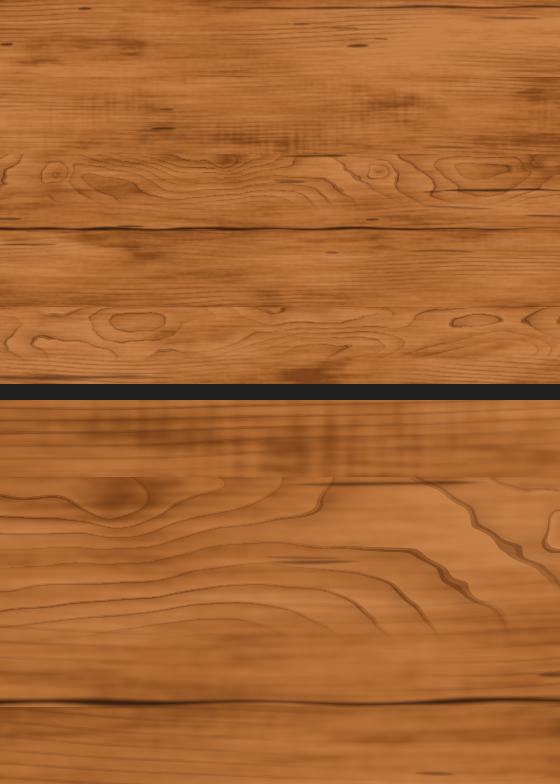
Top, the full canvas; bottom, a detail of the centre.
A WebGL 2 fragment shader for this texture:

```glsl
#version 300 es
precision highp float;
// Five horizontal boards of warm brown wood with straight grain, arched figure, knots and dark splits.
uniform vec2 u_resolution;
out vec4 fragColor;

const float BOARDS = 5.0;
const vec3 LIGHT = vec3(0.77, 0.50, 0.28);
const vec3 MID = vec3(0.68, 0.41, 0.19);
const vec3 DEEP = vec3(0.50, 0.27, 0.10);
const vec3 GRAIN = vec3(0.40, 0.21, 0.08);
const vec3 SPLIT = vec3(0.20, 0.10, 0.04);

vec2 hash2(vec2 p) {
  vec3 q = fract(p.xyx * vec3(0.1031, 0.1030, 0.0973));
  q += dot(q, q.yzx + 33.33);
  return fract((q.xx + q.yz) * q.zy);
}

float corner(vec2 cell, vec2 offset) {
  float a = 6.2832 * hash2(cell).x;
  return dot(vec2(cos(a), sin(a)), offset);
}

// Gradient noise, roughly -0.7 to 0.7
float noise(vec2 p) {
  vec2 i = floor(p), f = p - i;
  vec2 u = f * f * f * (f * (f * 6.0 - 15.0) + 10.0);
  vec2 e = vec2(1.0, 0.0);
  return mix(mix(corner(i, f), corner(i + e, f - e), u.x),
             mix(corner(i + e.yx, f - e.yx), corner(i + 1.0, f - 1.0), u.x), u.y);
}

float fbm(vec2 p) {
  float sum = 0.0, amp = 1.0;
  for (int i = 0; i < 4; i++) {
    sum += amp * noise(p);
    p = p * 2.03 + 17.7;
    amp *= 0.5;
  }
  return sum;
}

// Growth line: sharp on one side, fading into the wood on the other
float growthLine(float h, float width) {
  float f = fract(h), w = clamp(fwidth(h), 0.001, 0.5);
  float sharp = 1.0 - smoothstep(width, width + w, min(f, 1.0 - f));
  return sharp * width / (width + 0.4 * w) + 0.4 * f * f * f;
}

// Tapered dark split with a slightly ragged, soft edge
float split(vec2 p, vec2 center, vec2 size, float px) {
  vec2 d = p - center;
  d.y += 0.007 * noise(vec2(p.x * 6.0, center.y * 40.0));
  float taper = 1.0 - d.x * d.x / (size.x * size.x);
  float ragged = 0.7 + 0.6 * noise(vec2(p.x * 13.0, center.y * 70.0));
  float edge = abs(d.y) - size.y * taper * ragged;
  return (1.0 - smoothstep(-size.y, 1.5 * px, edge)) * smoothstep(0.0, 0.6, taper);
}

float scatteredSplits(vec2 p, float px) {
  float sum = 0.0;
  for (int i = 0; i < 24; i++) {
    vec2 a = hash2(vec2(i, 7.0)), b = hash2(vec2(i, 31.0));
    vec2 center = vec2(a.x * 1.46, 0.27 + 0.71 * a.y);
    vec2 size = vec2(0.02 + 0.09 * b.x * b.x, 0.0018 + 0.0025 * b.y);
    sum = max(sum, split(p, center, size, px) * (0.3 + 0.5 * b.y));
  }
  return sum;
}

// Sum of uneven swellings that bend the growth lines into eyes
float knots(vec2 p, float y, vec2 radius) {
  float sum = 0.0;
  for (int i = 0; i < 4; i++) {
    vec2 jitter = hash2(vec2(i, 53.0)) - 0.5;
    vec2 d = p - vec2(0.17 + 0.4 * float(i), y) - jitter * vec2(0.05, 0.03);
    d += 0.014 * vec2(noise(p * 28.0), noise(p * 28.0 + 9.0));
    sum += (0.5 + hash2(vec2(i, 19.0)).x) * exp(-dot(d / radius, d / radius));
  }
  return sum;
}

void main() {
  vec2 p = gl_FragCoord.xy / u_resolution.y;
  float px = 1.0 / u_resolution.y;
  float row = clamp(floor(p.y * BOARDS), 0.0, BOARDS - 1.0);
  float v = p.y * BOARDS - row;
  vec2 q = p + vec2(row * 7.3, row * 3.1);
  float figured = (1.0 - mod(row, 2.0)) * (1.0 - step(2.5, row));
  float knotted = figured * step(1.5, row);
  float rippled = step(2.5, row) * (1.0 - step(3.5, row));

  // Board tone, broad clouds, dark smudges and fine fibres
  float tone = 0.68 + 0.06 * cos(3.1416 * row) - 0.1 * knotted;
  tone += 0.50 * fbm(q * vec2(1.9, 6.5)) + 0.34 * fbm(q * vec2(2.6, 34.0));
  tone -= 0.55 * smoothstep(0.15, 0.75, fbm(q * vec2(3.2, 9.0) + 40.0));
  tone += 0.26 * noise(q * vec2(12.0, 150.0)) + 0.12 * noise(q * vec2(60.0, 110.0));
  float rippleMask = 0.25 + 0.75 * rippled;
  tone += 0.28 * rippleMask * noise(q * vec2(80.0, 8.0)) * smoothstep(-0.2, 0.4, noise(q * vec2(4.0, 9.0)));

  // Straight grain running along every board
  float bend = 3.2 * noise(q * vec2(1.5, 4.0)) + 0.4 * noise(q * vec2(6.0, 22.0));
  float straight = growthLine(p.y * 88.0 + bend, 0.08);
  straight *= smoothstep(-0.3, 0.45, noise(q * vec2(2.0, 11.0)));

  // Long arched figure in the upper part of the figured boards
  float eye = knotted * knots(p, 0.56, vec2(0.03, 0.024));
  float arch = 7.5 * noise(q * vec2(2.3, 7.0)) + 3.5 * v + 2.2 * eye;
  arch += 0.9 * noise(q * vec2(8.0, 16.0)) + 0.16 * noise(q * vec2(26.0, 60.0));
  float arches = growthLine(arch, 0.035) * smoothstep(-0.5, 0.35, noise(q * vec2(5.0, 14.0)));
  float archMask = figured * smoothstep(0.25, 0.5, v);
  float grain = mix(0.42 * straight, 0.68 * arches + 0.12 * straight, archMask);
  tone -= 0.3 * eye + 0.2 * archMask * (fract(arch) - 0.5);

  // Splits, board joints and dark outer edges
  float dark = scatteredSplits(p, px);
  dark = max(dark, split(p, vec2(0.45, 0.404), vec2(1.15, 0.005), px));
  dark = max(dark, 0.8 * split(p, vec2(1.32, 0.505), vec2(0.2, 0.004), px));
  dark = max(dark, 0.7 * split(p, vec2(1.1, 0.981), vec2(0.6, 0.004), px));
  dark = max(dark, 0.6 * split(p, vec2(0.12, 0.018), vec2(0.38, 0.012), px));
  float joint = exp(-min(v, 1.0 - v) * 60.0) * step(0.1, p.y) * step(p.y, 0.9);
  float shade = exp(-abs(p.y - 0.396) * 50.0) * (0.6 + 0.8 * noise(p * vec2(3.0, 12.0)));
  float rim = exp(-p.y * 45.0) + exp((p.y - 1.0) * 70.0);
  tone -= 0.4 * shade + 0.12 * joint + 0.3 * rim;

  vec3 color = mix(DEEP, MID, clamp(tone * 2.0, 0.0, 1.0));
  color = mix(color, LIGHT, clamp(tone * 2.0 - 1.0, 0.0, 1.0));
  color = mix(color, GRAIN, clamp(grain, 0.0, 0.75));
  color = mix(color, SPLIT, clamp(dark, 0.0, 0.9));
  fragColor = vec4(color, 1.0);
}
```
